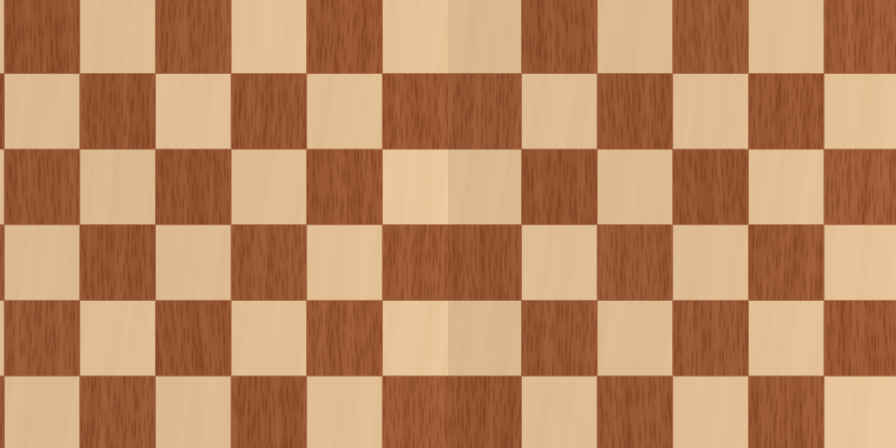
A Shadertoy shader for this pattern:

```glsl
// Checkerboard of walnut and maple veneer squares, laid as two square panels
// that meet at a butt joint. Parity comes from signed triangle waves; the wood
// grain comes from layered sines plus stretched cellular pores.

#define SQUARE 0.1688                    // side of a square, canvas height = 1
#define SEAM 0.0013                      // half width of the glue line
#define PANEL_START vec2(0.0094, -0.0047) // first line in left, right panel
#define TOP_START -0.0047                // first line below the top edge
#define DARK_WOOD vec3(0.575, 0.325, 0.187)
#define LIGHT_WOOD vec3(0.878, 0.742, 0.582)
#define SEAM_COLOR vec3(0.65, 0.41, 0.26)
#define DARK_GRAIN 0.030
#define LIGHT_GRAIN 0.009
#define PORE_DEPTH 0.055
#define TONE_SPREAD 0.022                // brightness change between squares
#define PANEL_GLOW 0.055                 // brightening toward the panel's right

vec2 hash22(vec2 p) {
    vec3 q = fract(p.xyx * vec3(0.1031, 0.1030, 0.0973));
    q += dot(q, q.yzx + 33.33);
    return fract((q.xx + q.yz) * q.zy);
}

// Distance to the nearest line, positive in even cells and negative in odd.
vec2 signedCell(vec2 g) {
    vec2 f = fract(g);
    vec2 parity = 1.0 - 2.0 * mod(floor(g), 2.0);
    return min(f, 1.0 - f) * parity;
}

// Long vertical fibres, roughly -1 to 1.
float fibres(vec2 p, float phase) {
    float sum = 0.0, freq = 75.0, amp = 0.4;
    for (int i = 0; i < 5; i++) {
        float bend = 0.9 * sin(p.y * (9.0 + 4.0 * float(i)) + phase * 1.7);
        sum += amp * sin(p.x * freq + bend + phase);
        freq *= 1.63;
        amp *= 0.86;
        phase = phase * 1.3 + 2.1;
    }
    return sum;
}

// Nearest feature point in a stretched lattice gives short dark pores.
float pores(vec2 p) {
    vec2 cell = floor(p), f = fract(p);
    float nearest = 1.0;
    for (int y = -1; y <= 1; y++)
    for (int x = -1; x <= 1; x++) {
        vec2 o = vec2(x, y);
        nearest = min(nearest, length(o + hash22(cell + o) - f));
    }
    return 1.0 - smoothstep(0.08, 0.5, nearest);
}

void mainImage(out vec4 fragColor, in vec2 fragCoord) {
    float px = 1.0 / iResolution.y;
    vec2 p = fragCoord * px;

    // Panel coordinates; the right panel swaps parity.
    float panel = step(1.0, p.x);
    vec2 local = vec2(p.x - panel, 1.0 - p.y);
    vec2 start = vec2(mix(PANEL_START.x, PANEL_START.y, panel), TOP_START);
    vec2 grid = (local - start) / SQUARE + vec2(panel, 0.0);
    vec2 id = floor(grid) + vec2(17.0 * panel + 5.0, 3.0);
    vec2 rnd = hash22(id);

    // Antialiased checker mask.
    vec2 edge = signedCell(grid) * SQUARE;
    vec2 side = clamp(edge / (0.6 * px), -1.0, 1.0);
    float dark = 0.5 + 0.5 * side.x * side.y;

    // Each square is cut from its own part of the veneer.
    vec2 grainPos = local + rnd * 7.0;
    grainPos.x += (rnd.y - 0.5) * 0.08 * local.y;
    float fibre = fibres(grainPos, rnd.x * 6.3);
    float pore = pores(grainPos * vec2(120.0, 15.0));
    vec3 walnut = DARK_WOOD + DARK_GRAIN * fibre * vec3(0.9, 0.85, 0.8)
                - PORE_DEPTH * (pore - 0.4) * vec3(1.0, 0.9, 0.75);

    // Maple is quieter, with slanted figure.
    vec2 maplePos = vec2(grainPos.x + 0.13 * local.y, grainPos.y);
    float figure = fibres(maplePos * vec2(0.7, 0.5), rnd.y * 6.3);
    vec3 maple = LIGHT_WOOD + LIGHT_GRAIN * figure * vec3(0.8, 1.0, 1.2);

    vec3 color = mix(maple, walnut, dark);
    color += TONE_SPREAD * (rnd.x - 0.5);

    // Thin glue line, faded when narrower than a pixel.
    float lineDist = min(abs(edge.x), abs(edge.y));
    float line = 1.0 - smoothstep(0.0, max(2.0 * SEAM, px), lineDist);
    color = mix(color, SEAM_COLOR, 0.7 * line * min(1.0, 2.0 * SEAM / px));

    // Warm light grows toward the right of each panel.
    float glow = local.x * local.x - 0.3;
    color *= 1.0 + PANEL_GLOW * glow * vec3(1.0, 1.1, 1.0);
    fragColor = vec4(clamp(color, 0.0, 1.0), 1.0);
}
```
